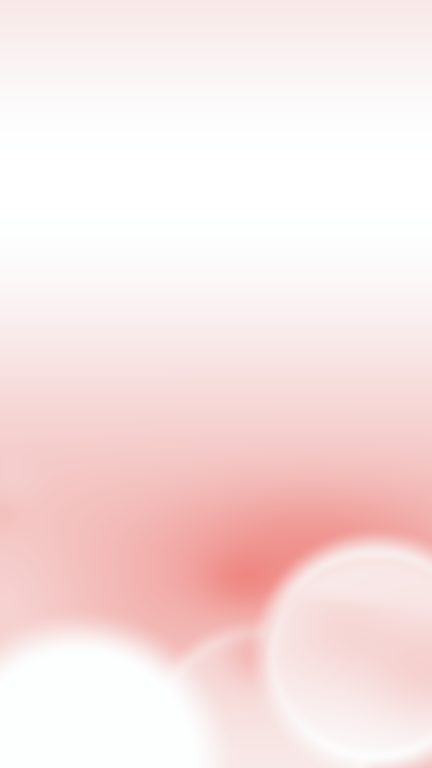
Write a Shadertoy shader that draws this background.

```glsl
// Soft coral haze fading into white, with blurred pale discs along the lower edge.

// Elliptical soft spot: 1 at its centre, falling to 0
float glow(vec2 p, vec2 centre, vec2 size) {
    vec2 d = (p - centre) / size;
    return exp(-dot(d, d));
}

// Blurred disc coverage
float disc(vec2 p, vec2 centre, float radius, float blur) {
    return 1.0 - smoothstep(radius - blur, radius + blur, length(p - centre));
}

// Thin blurred circle line
float ring(vec2 p, vec2 centre, float radius, float width) {
    float d = (length(p - centre) - radius) / width;
    return exp(-d * d);
}

void mainImage(out vec4 fragColor, in vec2 fragCoord) {
    vec2 p = fragCoord / iResolution.x;
    float fall = 1.0 - fragCoord.y / iResolution.y;

    // Vertical haze: faint blush on top, white band, coral below
    float blush = 0.18 * (1.0 - smoothstep(-0.06, 0.21, fall)) / 0.87;
    blush += 0.5 * smoothstep(0.27, 0.70, fall);

    // Warm glow above the discs, paler towards the left edge
    blush += 0.38 * glow(p, vec2(0.72, 0.50), vec2(0.34, 0.15));
    blush += 0.20 * glow(p, vec2(0.56, 0.43), vec2(0.10, 0.07));
    blush += 0.06 * glow(p, vec2(0.38, 0.36), vec2(0.16, 0.16));
    blush -= 0.13 * glow(p, vec2(0.0, 0.36), vec2(0.16, 0.20));
    blush -= 0.05 * glow(p, vec2(0.03, 0.66), vec2(0.06, 0.06));
    blush += 0.06 * glow(p, vec2(0.0, 0.59), vec2(0.05, 0.04));

    // Middle disc with a light rim and a shaded right shoulder
    vec2 middle = vec2(0.60, 0.065);
    float middleTone = mix(0.19, 0.33, smoothstep(0.0, 0.28, p.y));
    middleTone += 0.26 * glow(p, vec2(0.59, 0.27), vec2(0.07, 0.07));
    middleTone -= 0.06 * ring(p, middle, 0.245, 0.018);
    blush = mix(blush, middleTone, disc(p, middle, 0.262, 0.025));

    // Right disc: pale dome, inner crease, rosy patches, whiter base
    vec2 dome = vec2(0.868, 0.262);
    float domeTone = mix(0.05, 0.19, smoothstep(-0.02, 0.28, p.y));
    float patchTop = 0.405 - 0.14 * (p.x - 0.72);
    float belowCrease = 1.0 - smoothstep(patchTop - 0.03, patchTop + 0.02, p.y);
    domeTone += 0.13 * belowCrease * glow(p, vec2(0.80, 0.32), vec2(0.13, 0.11));
    domeTone += 0.20 * glow(p, vec2(1.0, 0.22), vec2(0.14, 0.12));
    domeTone += 0.04 * ring(p, vec2(0.868, 0.215), 0.265, 0.012);
    domeTone -= 0.04 * ring(p, dome, 0.235, 0.015);
    blush = mix(blush, domeTone, disc(p, dome, 0.266, 0.032));

    // White disc in the lower left corner
    blush = mix(blush, 0.01, disc(p, vec2(0.185, 0.007), 0.312, 0.055));

    // Blush amount to colour, white to coral
    blush = clamp(blush, 0.0, 1.0);
    vec3 color = 1.0 - vec3(0.065 * sqrt(blush), 0.48 * blush, 0.50 * blush);
    fragColor = vec4(color, 1.0);
}
```
